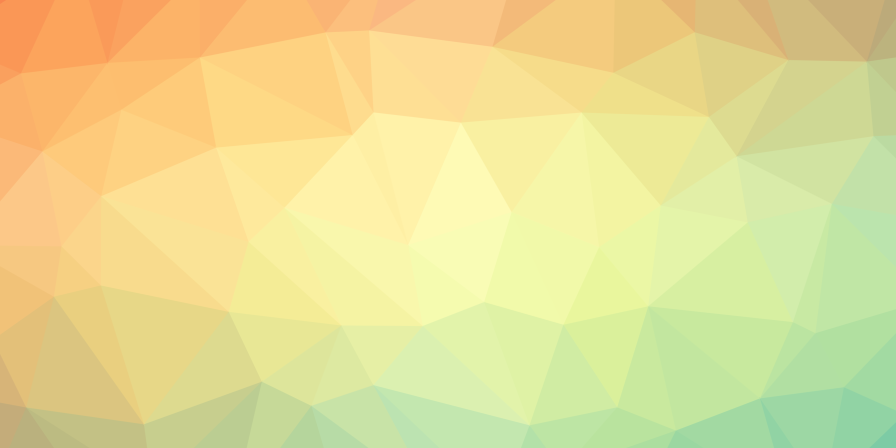
Give the GLSL for this background, as a Shadertoy shader.

```glsl
// Low-poly mesh of flat triangles, shaded from warm orange through pale yellow to green.

const vec2 GRID = vec2(10.0, 5.0);

vec2 hash22(vec2 p) {
    vec3 q = fract(p.xyx * vec3(0.1031, 0.1030, 0.0973));
    q += dot(q, q.yzx + 33.33);
    return fract((q.xx + q.yz) * q.zy);
}

// One mesh vertex, scattered inside its grid cell
vec2 meshVertex(vec2 cell) {
    return cell + 0.5 + (hash22(cell + 37.0) - 0.5) * vec2(0.88, 0.64);
}

float cross2(vec2 a, vec2 b) {
    return a.x * b.y - a.y * b.x;
}

// Multi-stop ramp from orange (0) to teal (1)
vec3 ramp(float t) {
    vec3 stops[7] = vec3[7](
        vec3(0.957, 0.427, 0.263), vec3(0.992, 0.682, 0.380),
        vec3(0.996, 0.878, 0.545), vec3(1.000, 1.000, 0.749),
        vec3(0.902, 0.961, 0.596), vec3(0.671, 0.867, 0.643),
        vec3(0.400, 0.761, 0.647));
    float s = clamp(t, 0.0, 1.0) * 6.0;
    int i = min(int(s), 5);
    return mix(stops[i], stops[i + 1], s - float(i));
}

// Average of a left-to-right ramp and a top-to-bottom ramp
vec3 meshColor(vec2 uv) {
    vec2 t = 0.08 + 0.85 * vec2(uv.x, 1.0 - uv.y);
    return 0.5 * (ramp(t.x) + ramp(t.y));
}

// Signed distance to the line a-b, positive on its left
float edgeSide(vec2 p, vec2 a, vec2 b) {
    return cross2(b - a, p - a) / max(length(b - a), 1e-4);
}

// Flat colour of a counter-clockwise triangle, weighted by its soft coverage
vec4 triangle(vec2 p, vec2 a, vec2 b, vec2 c, float pixel) {
    float inside = min(edgeSide(p, a, b), min(edgeSide(p, b, c), edgeSide(p, c, a)));
    float coverage = smoothstep(-0.7 * pixel, 0.7 * pixel, inside);
    return vec4(meshColor((a + b + c) / (3.0 * GRID)), 1.0) * coverage;
}

void mainImage(out vec4 fragColor, in vec2 fragCoord) {
    vec2 p = fragCoord / iResolution.xy * GRID;
    float pixel = GRID.y / iResolution.y;
    vec4 sum = vec4(0.0);

    // Quads whose corners can surround this point
    for (int y = -1; y <= 0; y++)
    for (int x = -1; x <= 0; x++) {
        vec2 cell = floor(p) + vec2(x, y);
        vec2 a = meshVertex(cell);
        vec2 b = meshVertex(cell + vec2(1.0, 0.0));
        vec2 c = meshVertex(cell + vec2(1.0, 1.0));
        vec2 d = meshVertex(cell + vec2(0.0, 1.0));

        // Split along the diagonal that avoids the thinnest triangle
        float splitAC = min(cross2(b - a, c - a), cross2(c - a, d - a));
        float splitBD = min(cross2(b - a, d - a), cross2(c - b, d - b));
        if (splitAC > splitBD)
            sum += triangle(p, a, b, c, pixel) + triangle(p, a, c, d, pixel);
        else
            sum += triangle(p, a, b, d, pixel) + triangle(p, b, c, d, pixel);
    }

    fragColor = vec4(sum.rgb / max(sum.a, 1e-4), 1.0);
}
```
